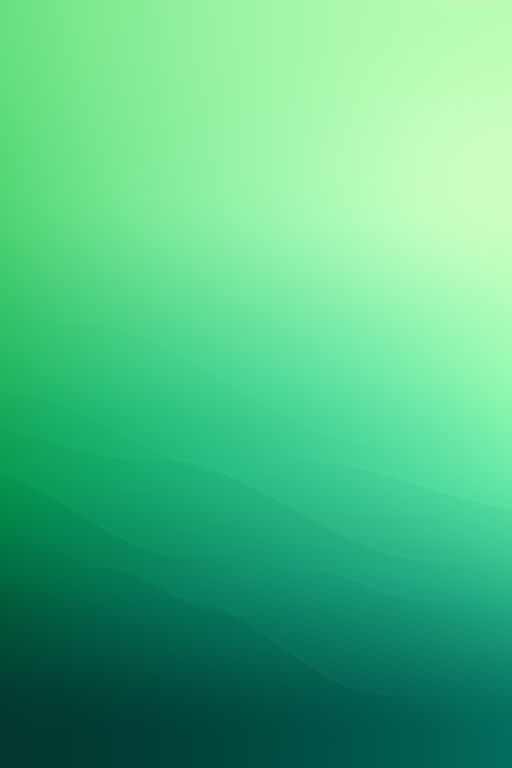
A Shadertoy shader for this background:

```glsl
// Soft green backdrop: three vertical colour ramps (left, centre, right) are
// joined by a parabola across the width, with a pale glow at the right.
// Faint S-shaped folds are laid over the darker lower half.

// Smooth vertical ramp through six colours, bottom to top
vec3 ramp(float h, vec3 c0, vec3 c1, vec3 c2, vec3 c3, vec3 c4, vec3 c5) {
    return c0 + (c1 - c0) * smoothstep(0.04, 0.26, h)
              + (c2 - c1) * smoothstep(0.18, 0.40, h)
              + (c3 - c2) * smoothstep(0.32, 0.54, h)
              + (c4 - c3) * smoothstep(0.44, 0.76, h)
              + (c5 - c4) * smoothstep(0.65, 1.00, h);
}

vec3 background(vec2 uv) {
    vec3 left = ramp(uv.y,
        vec3(0.01, 0.21, 0.18), vec3(0.00, 0.36, 0.23), vec3(0.01, 0.58, 0.30),
        vec3(0.11, 0.70, 0.37), vec3(0.30, 0.83, 0.45), vec3(0.40, 0.88, 0.50));
    vec3 centre = ramp(uv.y,
        vec3(0.00, 0.29, 0.25), vec3(0.04, 0.52, 0.40), vec3(0.15, 0.73, 0.51),
        vec3(0.28, 0.84, 0.58), vec3(0.59, 0.96, 0.67), vec3(0.62, 0.96, 0.65));
    vec3 right = ramp(uv.y,
        vec3(0.01, 0.43, 0.37), vec3(0.14, 0.69, 0.52), vec3(0.38, 0.91, 0.65),
        vec3(0.58, 0.98, 0.69), vec3(0.75, 1.00, 0.74), vec3(0.72, 0.99, 0.70));

    // Parabola through the three columns
    float x = uv.x;
    return left * (1.0 - x) * (1.0 - 2.0 * x)
         + centre * 4.0 * x * (1.0 - x)
         + right * x * (2.0 * x - 1.0);
}

// Shade of one fold; span = start x, end x, start height, end height
float fold(vec2 uv, vec4 span, float aspect) {
    float width = span.y - span.x;
    float t = clamp((uv.x - span.x) / width, 0.0, 1.0);
    float curve = mix(span.z, span.w, t * t * (3.0 - 2.0 * t));
    float slope = 6.0 * t * (1.0 - t) * (span.w - span.z) / (width * aspect);
    float d = (uv.y - curve) / sqrt(1.0 + slope * slope);

    float fade = smoothstep(span.x - 0.12, span.x + 0.10, uv.x)
               * (1.0 - smoothstep(span.y - 0.10, span.y + 0.14, uv.x));
    float crease = exp(-d * d / 0.000002);
    float side = smoothstep(-0.0015, 0.0015, d);
    float shade = mix(-exp(d / 0.025), 0.6 * exp(-d / 0.02), side);
    return fade * (0.018 * crease + 0.010 * shade);
}

void mainImage(out vec4 fragColor, in vec2 fragCoord) {
    vec2 uv = fragCoord / iResolution.xy;
    float aspect = iResolution.x / iResolution.y;
    vec3 color = clamp(background(uv), 0.0, 1.0);

    // Pale glow at the right and a small one in the top corner
    vec2 glow = (uv - vec2(1.0, 0.77)) / vec2(0.28, 0.13);
    color = mix(color, vec3(0.83, 1.00, 0.77), 0.75 * exp(-dot(glow, glow)));
    vec2 corner = (uv - vec2(0.93, 1.01)) / vec2(0.10, 0.016);
    color = mix(color, vec3(0.80, 0.96, 0.74), 0.6 * exp(-dot(corner, corner)));

    // Folds falling from left to right
    vec4 folds[9] = vec4[9](
        vec4(-0.06, 0.36, 0.392, 0.276), vec4(-0.10, 0.30, 0.452, 0.400),
        vec4(0.30, 0.85, 0.405, 0.270), vec4(0.00, 0.48, 0.490, 0.380),
        vec4(0.20, 0.45, 0.262, 0.200), vec4(0.35, 0.75, 0.222, 0.096),
        vec4(0.60, 1.05, 0.400, 0.336), vec4(0.60, 0.82, 0.260, 0.219),
        vec4(0.15, 0.75, 0.580, 0.420));
    float shade = 0.0;
    for (int i = 0; i < 9; i++) {
        float strength = 1.0 - 0.6 * smoothstep(0.40, 0.56, folds[i].z);
        shade += strength * fold(uv, folds[i], aspect);
    }
    color += shade * vec3(0.7, 1.0, 0.9);

    fragColor = vec4(clamp(color, 0.0, 1.0), 1.0);
}
```
